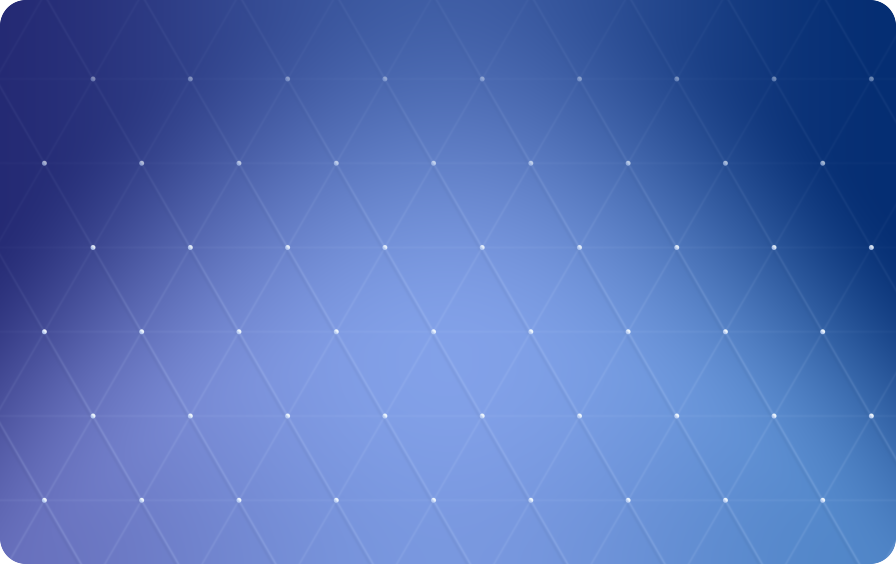
Write a Shadertoy shader that draws this background.

```glsl
// Blend three colours from left to right
vec3 acrossBlend(vec3 left, vec3 middle, vec3 right, float x) {
    vec3 c = mix(left, middle, smoothstep(-0.05, 0.5, x));
    return mix(c, right, smoothstep(0.5, 1.0, x));
}

// Soft thin line at a distance from its centre
float softLine(float dist, float width) {
    return exp(-dist * dist / (width * width));
}

// Signed distance to the nearest integer
float nearestStep(float t) {
    return t - round(t);
}

float roundedBox(vec2 p, vec2 halfSize, float radius) {
    vec2 d = abs(p) - halfSize + radius;
    return length(max(d, 0.0)) + min(max(d.x, d.y), 0.0) - radius;
}

void mainImage(out vec4 fragColor, in vec2 fragCoord) {
    vec2 uv = fragCoord / iResolution.xy;
    vec2 p = fragCoord / iResolution.y;
    float pixel = 1.0 / iResolution.y;

    // Dome of light rising from the lower edge
    vec3 dark = acrossBlend(vec3(0.14, 0.16, 0.45), vec3(0.24, 0.36, 0.64), vec3(0.02, 0.18, 0.45), uv.x);
    vec3 light = acrossBlend(vec3(0.44, 0.47, 0.77), vec3(0.51, 0.63, 0.91), vec3(0.35, 0.56, 0.82), uv.x);
    float side = uv.x - 0.5;
    float dome = uv.y + 1.75 * side * side;
    vec3 color = mix(light, dark, smoothstep(0.38, 1.06, dome));
    color -= 0.035 * smoothstep(0.35, 0.0, uv.y);

    // Triangular lattice
    vec2 cell = vec2(0.1725, 0.1494);
    vec2 q = (p - vec2(0.0787, 0.113)) / cell;
    float slantScale = cell.x * 0.866;
    float falling = nearestStep(q.x + 0.5 * q.y) * slantScale;
    float rising = nearestStep(q.x - 0.5 * q.y) * slantScale;
    float level = nearestStep(q.y) * cell.y;

    // Lines, with a faint groove beside the falling ones
    float lineWidth = max(0.0022, 0.6 * pixel);
    float lineFade = mix(0.3, 1.0, smoothstep(1.0, 0.45, dome));
    float glint = 0.15 * softLine(falling, lineWidth)
                + 0.10 * softLine(rising, lineWidth)
                + 0.06 * softLine(level, lineWidth);
    color *= 1.0 - 0.035 * lineFade * softLine(falling + 0.005, 0.003);
    color = mix(color, vec3(0.82, 0.89, 1.0), glint * lineFade);

    // Dots at the lattice nodes, alternate rows shifted by half a cell
    float row = round(q.y);
    vec2 toDot = vec2(nearestStep(q.x - 0.5 * mod(row, 2.0)), q.y - row) * cell;
    float dot0 = 1.0 - smoothstep(-0.7 * pixel, 0.7 * pixel, length(toDot) - 0.0043);
    float dotFade = mix(0.35, 0.95, smoothstep(0.95, 0.45, uv.y));
    vec3 dotColor = mix(vec3(0.72, 0.80, 0.95), vec3(0.95, 0.98, 1.0),
                        smoothstep(-0.004, 0.003, toDot.x + toDot.y));
    color = mix(color, dotColor, dot0 * dotFade);

    // Rounded panel on white
    vec2 halfSize = 0.5 * iResolution.xy / iResolution.y;
    float edge = roundedBox(p - halfSize, halfSize, 0.046);
    color = mix(color, vec3(1.0), smoothstep(-0.5 * pixel, 0.5 * pixel, edge));

    fragColor = vec4(color, 1.0);
}
```
